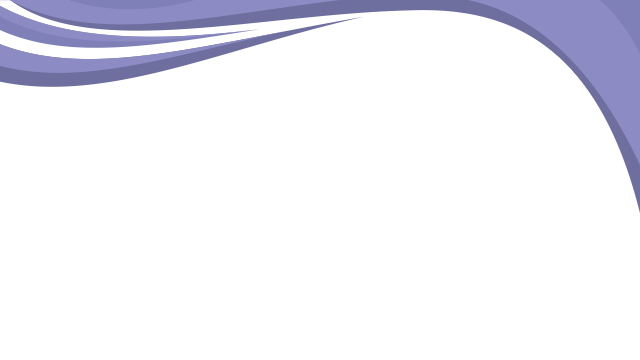
Reproduce this background procedurally as a WebGL 1 fragment shader.

```glsl
precision highp float;
// Violet ribbons sweeping across the top of a white page, with two tapering
// feathers at the left. Every edge is a cubic Bezier solved for x, and the
// area between two edges is filled with analytic antialiasing.

uniform vec2 u_resolution;

#define CANVAS vec2(768.0, 432.0)       // design units, y measured downwards
#define PAPER vec3(1.0)
#define LILAC vec3(0.549, 0.545, 0.769)
#define VIOLET vec3(0.500, 0.500, 0.725)
#define SHADE vec3(0.430, 0.430, 0.625)
#define CREST_X 490.0                   // where the main ribbon turns downhill
#define SOLVE_STEPS 14

vec2 bezier(vec2 a, vec2 b, vec2 c, vec2 d, float t) {
  float s = 1.0 - t;
  return s * s * (s * a + 3.0 * t * b) + t * t * (3.0 * s * c + t * d);
}

// Coverage of the region above a curve that runs left to right.
// Beyond its ends the curve continues at the height of the end point.
float above(vec2 p, vec2 a, vec2 b, vec2 c, vec2 d) {
  float t = 0.5;
  float stepSize = 0.25;
  for (int i = 0; i < SOLVE_STEPS; i++) {
    t += bezier(a, b, c, d, t).x < p.x ? stepSize : -stepSize;
    stepSize *= 0.5;
  }
  float s = 1.0 - t;
  vec2 tangent = s * s * (b - a) + 2.0 * s * t * (c - b) + t * t * (d - c);
  float dist = (bezier(a, b, c, d, t).y - p.y) * normalize(tangent).x;
  float pixel = CANVAS.y / u_resolution.y;
  return clamp(dist / pixel + 0.5, 0.0, 1.0);
}

// Coverage between a lower and an upper edge.
float between(float lower, float upper) {
  return clamp(lower - upper, 0.0, 1.0);
}

// Wide feather: lilac along the top, shaded underneath.
vec3 wideFeather(vec3 color, vec2 p) {
  vec2 tip = vec2(437.0, 20.0);
  float top = above(p, vec2(0.0, 53.0), vec2(110.0, 95.0), vec2(240.0, 54.0), tip);
  float fold = above(p, vec2(0.0, 79.0), vec2(120.0, 110.0), vec2(250.0, 48.0), tip);
  float base = above(p, vec2(0.0, 98.0), vec2(130.0, 125.0), vec2(270.0, 57.0), tip);
  color = mix(color, SHADE, between(base, top));
  return mix(color, LILAC, between(fold, top));
}

// Slim feather: lilac along the top, violet underneath.
vec3 slimFeather(vec3 color, vec2 p) {
  vec2 tip = vec2(312.0, 35.0);
  float top = above(p, vec2(0.0, 7.0), vec2(80.0, 50.0), vec2(190.0, 50.0), tip);
  float fold = above(p, vec2(0.0, 20.0), vec2(80.0, 60.0), vec2(170.0, 54.0), tip);
  float base = above(p, vec2(0.0, 36.0), vec2(80.0, 72.0), vec2(180.0, 56.0), tip);
  color = mix(color, VIOLET, between(base, top));
  return mix(color, LILAC, between(fold, top));
}

// Main ribbon: shaded rim, lilac body and violet accents in both corners.
vec3 mainRibbon(vec3 color, vec2 p) {
  vec2 start = vec2(12.0, 0.0);
  vec2 crest = vec2(CREST_X, 12.5);
  float rim = p.x < CREST_X
    ? above(p, start, vec2(110.0, 72.0), vec2(310.0, 17.0), crest)
    : above(p, crest, vec2(600.0, 8.0), vec2(715.0, 42.0), vec2(768.0, 256.0));
  float bodyLeft = above(p, start, vec2(115.0, 56.0), vec2(250.0, 18.0), vec2(425.0, -2.0));
  float bodyRight = above(p, vec2(556.0, -1.0), vec2(645.0, 15.0), vec2(715.0, 85.0), vec2(768.0, 198.0));
  float accentLeft = above(p, vec2(80.0, -1.0), vec2(125.0, 15.0), vec2(185.0, 15.0), vec2(237.0, -1.0));
  float accentRight = above(p, vec2(719.0, -1.0), vec2(737.0, 15.0), vec2(755.0, 38.0), vec2(768.0, 65.0));
  color = mix(color, SHADE, rim);
  color = mix(color, LILAC, max(bodyLeft, bodyRight));
  return mix(color, VIOLET, max(accentLeft, accentRight));
}

void main() {
  vec2 uv = gl_FragCoord.xy / u_resolution;
  vec2 p = vec2(uv.x, 1.0 - uv.y) * CANVAS;

  vec3 color = wideFeather(PAPER, p);
  color = slimFeather(color, p);
  color = mainRibbon(color, p);
  gl_FragColor = vec4(color, 1.0);
}
```
